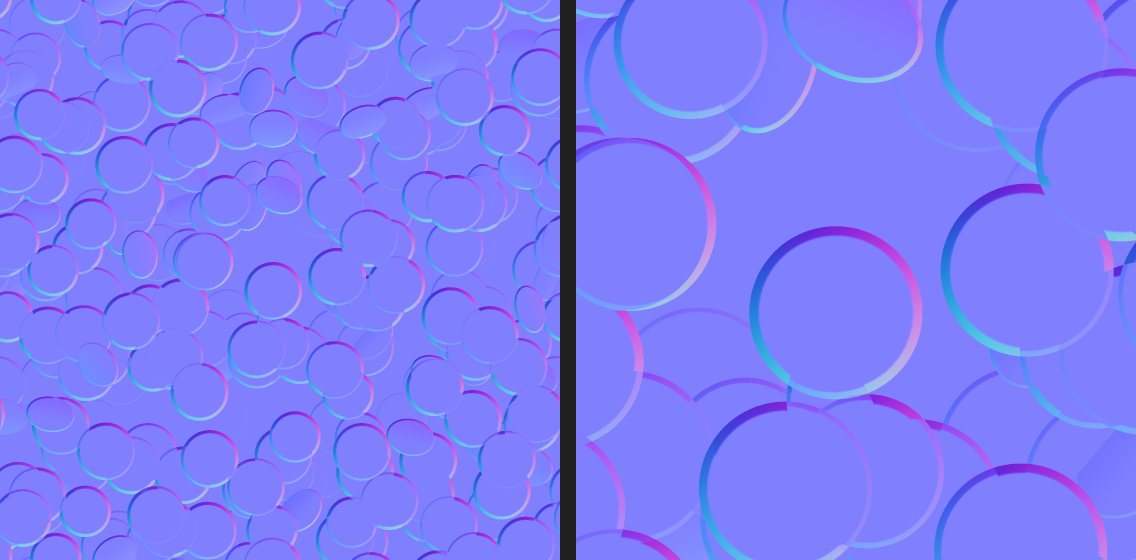
Left, the full canvas; right, a detail of the centre.
Write a WebGL 2 fragment shader that draws this texture map.

```glsl
#version 300 es
precision highp float;

#define GRID 8.0        // discs per side in each layer
#define LAYERS 4
#define JITTER 0.95
#define RADIUS 0.0515
#define RIM_WIDTH 0.0064
#define RIM_SLOPE 1.0
#define TILTED_SHARE 0.22
#define TILT_SHADE 0.16
#define GAP_GAIN 1.7    // how fast a drop in height sharpens the rim
#define SAMPLES 3

uniform vec2 u_resolution;
out vec4 outColor;

vec3 hash3(vec3 p) {
    p = fract(p * vec3(0.1031, 0.1030, 0.0973));
    p += dot(p, p.yxz + 33.33);
    return fract((p.xxy + p.yxx) * p.zyx);
}

// Surface normal of the pile: the highest disc wins, the next one sets the drop
vec3 pileNormal(vec2 uv) {
    float top = 0.0, below = 0.0;
    float rimDist = 1.0, rimScale = 1.0;
    vec2 outward = vec2(0.0), lean = vec2(0.0);

    for (int layer = 0; layer < LAYERS; layer++) {
        float level = float(layer);
        vec2 p = uv * GRID + hash3(vec3(level, 7.0, 3.0)).xy;
        vec2 base = floor(p);

        for (int k = 0; k < 9; k++) {
            vec2 cell = base + vec2(k % 3 - 1, k / 3 - 1);
            vec3 id = vec3(mod(cell, GRID) + 1.0, level * 5.0 + 2.0);
            vec3 place = hash3(id);
            vec3 look = hash3(id + 41.7);

            // Disc outline, foreshortened when tilted
            bool tilted = look.x < TILTED_SHARE;
            float size = RADIUS * (look.y < 0.25 ? 0.89 : 1.0);
            vec2 axes = tilted ? RADIUS * vec2(0.84, mix(0.5, 0.68, look.y)) : vec2(size);
            float angle = 6.2831853 * look.z;
            vec2 along = vec2(cos(angle), sin(angle));
            vec2 across = vec2(-along.y, along.x);
            vec2 d = (p - cell - 0.5 - (place.xy - 0.5) * JITTER) / GRID;
            vec2 q = vec2(dot(d, along), dot(d, across));
            float reach = length(q / axes);
            if (reach >= 1.0) continue;

            // Height, rising across the short axis of tilted discs
            float rise = tilted ? q.y / axes.y : 0.0;
            float height = (level + 0.15 + 0.85 * place.z) / float(LAYERS) + 0.14 * rise;
            if (height <= top) {
                below = max(below, height);
                continue;
            }
            below = top;
            top = height;

            vec2 grad = q / (axes * axes);
            float steep = max(length(grad), 1e-4);
            rimDist = (1.0 - reach) * reach / steep;
            if (reach < 0.5) rimDist = 1.0;
            outward = (along * grad.x + across * grad.y) / steep;
            rimScale = tilted ? 0.55 : 1.0;
            lean = tilted ? -across * TILT_SHADE * smoothstep(0.5, -1.0, rise) : vec2(0.0);
        }
    }

    // Bevelled rim, steeper toward the upper left
    float drop = clamp((top - below) * GAP_GAIN, 0.0, 1.0);
    float width = RIM_WIDTH * rimScale * mix(0.35, 1.0, drop);
    float rim = 1.0 - smoothstep(0.72 * width, width, rimDist);
    float facing = dot(outward, vec2(-0.6, 0.8));
    float slope = RIM_SLOPE * drop * (0.95 + 0.2 * facing);
    slope *= mix(1.0, 0.8, clamp(rimDist / width, 0.0, 1.0));
    return normalize(vec3(mix(lean, outward * slope, rim), 1.0));
}

void main() {
    // Average a small grid of samples for smooth edges
    vec3 normal = vec3(0.0);
    for (int i = 0; i < SAMPLES * SAMPLES; i++) {
        vec2 offset = (vec2(i % SAMPLES, i / SAMPLES) + 0.5) / float(SAMPLES) - 0.5;
        normal += pileNormal((gl_FragCoord.xy + offset) / u_resolution);
    }
    normal /= float(SAMPLES * SAMPLES);

    // Encode with the green channel pointing down
    outColor = vec4(0.5 + 0.5 * normal * vec3(1.0, -1.0, 1.0), 1.0);
}
```
